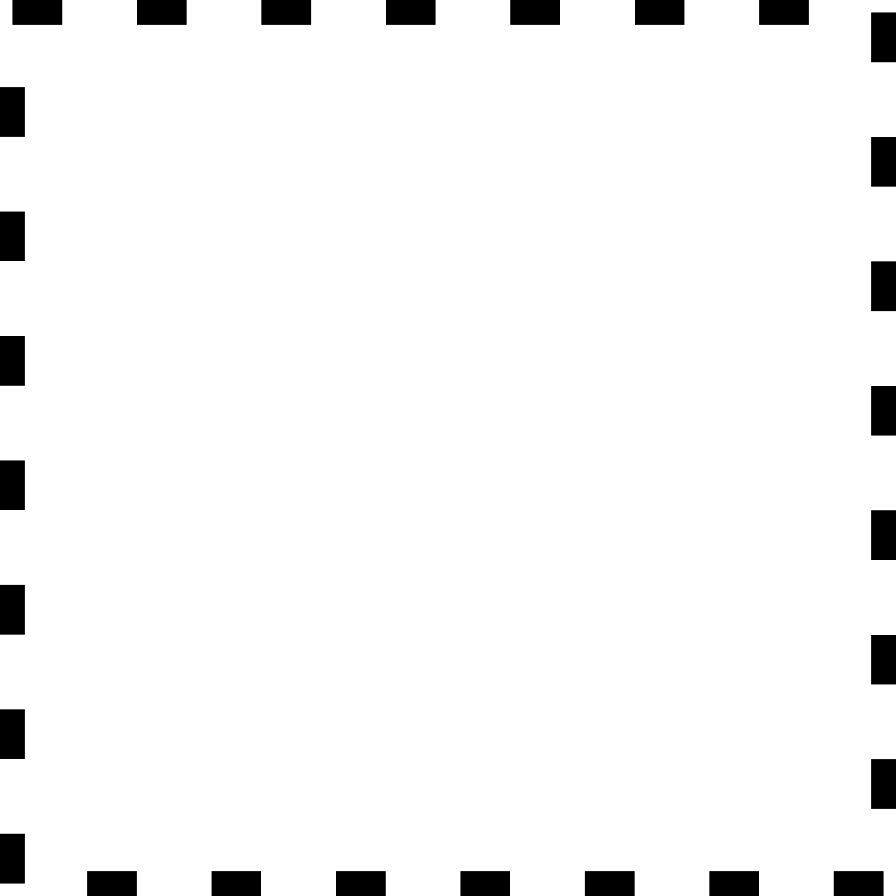
Write a WebGL 2 fragment shader that draws this background.

```glsl
#version 300 es
precision highp float;
// A white field framed by black dashes that run clockwise along its four edges.

uniform vec2 u_resolution;
out vec4 fragColor;

const vec3 PAPER = vec3(1.0);
const vec3 INK = vec3(0.0);
const float GRID = 36.0;        // grid units across the canvas
const float DASH_DEPTH = 1.0;   // the sizes below are in grid units
const float DASH_LENGTH = 2.0;
const float DASH_PERIOD = 5.0;
const float DASH_START = 0.5;   // gap between corner and first dash
const float DASH_COUNT = 7.0;   // dashes on each edge

// Share of a pixel that lies inside a signed distance
float coverage(float dist, float pixel) {
    return clamp(0.5 - dist / pixel, 0.0, 1.0);
}

// Dashes along the top edge, counted from the left corner
float edgeDashes(vec2 p, float pixel) {
    float along = p.x + 0.5 * GRID - DASH_START;
    float depth = 0.5 * GRID - p.y;
    float index = clamp(floor(along / DASH_PERIOD), 0.0, DASH_COUNT - 1.0);
    float offset = along - index * DASH_PERIOD - 0.5 * DASH_LENGTH;
    float lengthwise = coverage(abs(offset) - 0.5 * DASH_LENGTH, pixel);
    return lengthwise * coverage(depth - DASH_DEPTH, pixel);
}

void main() {
    vec2 p = (gl_FragCoord.xy / u_resolution - 0.5) * GRID;
    float pixel = GRID / min(u_resolution.x, u_resolution.y);

    // Quarter turns carry the top edge to each side
    float ink = 0.0;
    for (int side = 0; side < 4; side++) {
        ink = max(ink, edgeDashes(p, pixel));
        p = vec2(-p.y, p.x);
    }

    fragColor = vec4(mix(PAPER, INK, ink), 1.0);
}
```
